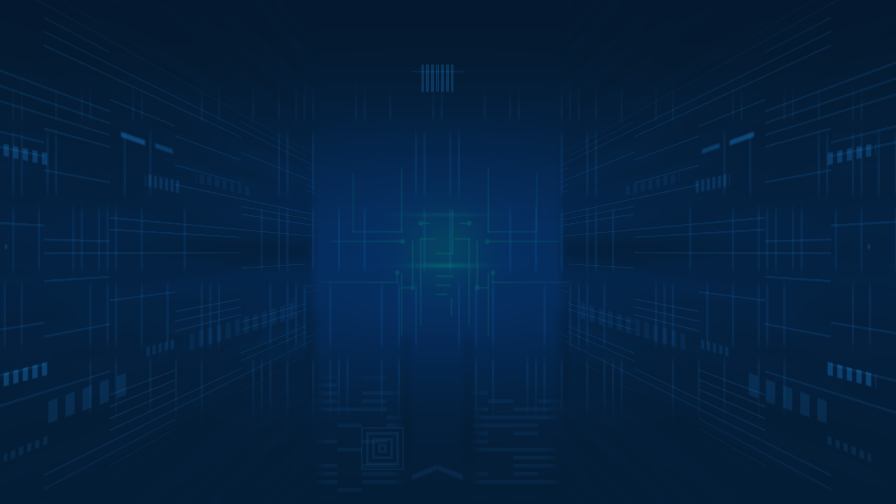
Give the GLSL for this background, as a WebGL 2 fragment shader.

```glsl
#version 300 es
precision highp float;
// A dim blue data hall: a glowing central panel with green circuit traces,
// flanked by mirrored walls whose rows of lights fan out in perspective.
// Built from gaussian glows, soft boxes and hashed cells, in percent of height.
uniform vec2 u_resolution;
out vec4 outColor;

float hash(vec2 p) {
  return fract(sin(dot(p, vec2(127.1, 311.7))) * 43758.5453);
}

float noise(vec2 p) {
  vec2 i = floor(p), f = fract(p);
  f = f * f * (3.0 - 2.0 * f);
  return mix(mix(hash(i), hash(i + vec2(1, 0)), f.x),
             mix(hash(i + vec2(0, 1)), hash(i + vec2(1, 1)), f.x), f.y);
}

// Soft box between two corners
float box(vec2 p, vec2 a, vec2 b, float soft) {
  vec2 d = abs(p - 0.5 * (a + b)) - 0.5 * abs(b - a);
  vec2 m = 1.0 - smoothstep(vec2(-soft), vec2(soft), d);
  return m.x * m.y;
}

// Thin axis-aligned trace
float trace(vec2 p, vec2 a, vec2 b) {
  return box(p, min(a, b) - 0.13, max(a, b) + 0.13, 0.2);
}

float dotMark(vec2 p, vec2 c) {
  return 1.0 - smoothstep(0.3, 0.65, length(p - c));
}

// Row of upright lights on the wall: span in x, height and thickness at mid-span
float lights(vec2 p, vec2 span, float y, float thick, float period) {
  float mid = 0.5 * (span.x + span.y);
  float row = y * (p.x + 10.0) / (mid + 10.0);
  float bar = abs(fract((p.x - span.x) / period) - 0.5) * period;
  bar = 1.0 - smoothstep(0.26 * period - 0.15, 0.26 * period + 0.2, bar);
  return bar * box(vec2(p.x, p.y - row), vec2(span.x, -thick), vec2(span.y, thick), 0.25);
}

// Mirrored circuit traces around the core
float circuit(vec2 p) {
  vec2 c = vec2(abs(p.x), p.y);
  float t = trace(c, vec2(8.6, 3.5), vec2(8.6, 16.0));
  t += trace(c, vec2(8.6, 3.5), vec2(18.2, 3.5));
  t += trace(c, vec2(18.2, 3.5), vec2(18.2, 15.0));
  t += trace(c, vec2(8.6, 1.6), vec2(22.5, 1.6)) + dotMark(c, vec2(8.4, 1.6));
  t += trace(c, vec2(9.5, -4.6), vec2(9.5, -6.5));
  t += trace(c, vec2(9.5, -6.5), vec2(24.5, -6.5)) + dotMark(c, vec2(9.5, -4.6));
  t += trace(c, vec2(8.6, -4.8), vec2(8.6, -17.0));
  t += trace(c, vec2(6.4, 1.6), vec2(6.4, -7.6)) + dotMark(c, vec2(6.4, -7.6));
  t += trace(c, vec2(6.4, -7.6), vec2(8.6, -7.6));
  t += trace(c, vec2(4.8, 2.1), vec2(4.8, -15.0));
  t += trace(c, vec2(2.0, 2.1), vec2(4.8, 2.1));
  t += trace(c, vec2(3.0, 5.2), vec2(4.8, 5.2)) + dotMark(c, vec2(4.8, 5.2));
  t += trace(p, vec2(1.5, -0.8), vec2(1.5, 7.8));
  t += trace(p, vec2(-1.6, -0.8), vec2(1.5, -0.8));
  for (float i = 0.0; i < 3.0; i++)
    t += trace(p, vec2(-1.6, -5.3 - 1.8 * i), vec2(1.5 - 0.6 * i, -5.3 - 1.8 * i));
  t += trace(p, vec2(1.3, -9.8), vec2(1.3, -13.0));
  return min(t, 1.0);
}

void main() {
  vec2 p = (gl_FragCoord.xy - 0.5 * u_resolution) / u_resolution.y * 100.0;
  p.x += 2.1;
  vec2 q = vec2(abs(p.x), p.y);
  float fan = q.y / (q.x + 10.0);
  float wall = smoothstep(23.0, 26.0, q.x);
  float panel = 1.0 - wall;

  // Broad light: wide band, inner halo and flat central panel
  float band = exp(-pow(abs(q.y + 1.0) / 25.0, 2.0));
  float light = 0.26 * band + 0.42 * band * exp(-pow(q.x / 42.0, 2.0));
  light += 0.34 * panel * exp(-pow(abs(q.y + 2.0) / 25.0, 3.0));
  light -= 0.34 * wall * exp(-pow((q.x - 32.0) / 20.0, 2.0) - pow((q.y - 0.5) / 4.0, 2.0));
  light += 0.12 * wall * (noise(vec2(q.x * 0.06, fan * 28.0)) - 0.5);
  light += 0.07 * (noise(vec2(q.x * 0.08, q.y * 0.7)) - 0.5) * band;
  light -= 0.14 * box(q, vec2(5.2, -42), vec2(7.2, -17), 0.7);
  light -= 0.12 * box(q, vec2(23.5, -29), vec2(26, -12), 1.0);
  vec3 col = mix(vec3(0.017, 0.113, 0.212), vec3(0.018, 0.183, 0.385), clamp(light, 0.0, 1.0));
  col *= 1.0 - 0.14 * smoothstep(18.0, 50.0, q.y);

  // Faint hashed lines: fanned rails on the walls, upright wires everywhere
  float rail = fract(fan * 32.0);
  float railOn = step(0.62, hash(vec2(floor(fan * 32.0), floor(q.x / 13.0))));
  float detail = 0.35 * wall * railOn * smoothstep(0.75, 0.9, rail) * (1.0 - smoothstep(0.96, 1.0, rail));
  detail *= 1.0 - smoothstep(0.45, 0.65, abs(fan));
  vec2 wire = vec2(q.x / 1.7, (q.y + 50.0) / 15.0);
  float wireOn = step(0.7, hash(floor(wire))) * smoothstep(0.0, 0.2, fract(wire.y)) * smoothstep(1.0, 0.8, fract(wire.y));
  detail += 0.28 * wireOn * (1.0 - smoothstep(0.06, 0.2, abs(fract(wire.x) - 0.5)))
          * (1.0 - smoothstep(24.0, 36.0, abs(q.y)));

  // Rungs and nested frames on the lower panel
  vec2 rung = vec2(p.x / 5.0, p.y / 1.6);
  detail += 0.22 * step(0.5, hash(floor(rung))) * smoothstep(0.3, 0.15, abs(fract(rung.y) - 0.5))
          * box(q, vec2(8, -48), vec2(23, -25), 2.0);
  vec2 frame = abs(p - vec2(-10.9, -39.0));
  float ring = max(frame.x, frame.y);
  detail += 0.3 * smoothstep(0.3, 0.1, abs(fract(ring / 1.2) - 0.5)) * step(ring, 4.2);
  detail += 0.3 * box(vec2(q.x, q.y + 0.4 * q.x), vec2(0, -43.2), vec2(5, -42.2), 0.3);

  // Rows of lights on the walls and the crown grille
  detail += 0.75 * lights(q, vec2(77, 87), 19.4, 1.2, 1.9);
  detail += 0.5 * lights(q, vec2(51, 58), 13.6, 1.2, 1.1);
  detail += 0.25 * lights(q, vec2(37, 48), 13.4, 0.9, 1.5);
  detail += 0.9 * lights(q, vec2(77, 87), -24.3, 1.3, 1.9);
  detail += 0.4 * lights(q, vec2(61, 78), -29.0, 2.2, 3.4);
  detail += 0.4 * lights(q, vec2(52, 58), -19.0, 0.9, 1.2);
  detail += 0.25 * lights(q, vec2(28, 50), -14.8, 1.6, 1.8);
  detail += 0.35 * lights(q, vec2(77, 86), -39.0, 0.8, 1.6);
  vec2 lamp = vec2(q.x, q.y - 0.36 * (q.x - 60.4));
  detail += 1.1 * box(lamp, vec2(58, 22), vec2(62.8, 23), 0.35);
  detail += 0.8 * box(lamp, vec2(52.5, 22.3), vec2(56, 23.2), 0.35);
  detail += 0.8 * box(q, vec2(85.4, 0.6), vec2(85.8, 1.5), 0.25);
  float slat = smoothstep(0.4, 0.2, abs(fract(p.x + 0.5) - 0.5));
  detail += 0.7 * slat * box(q, vec2(0, 31.8), vec2(3.2, 37.2), 0.25);
  detail += 0.35 * trace(q, vec2(0, 35.8), vec2(5, 35.8));
  col += detail * vec3(0.03, 0.14, 0.22);

  // Green core, its horizontal flare and the traces
  vec2 core = p - vec2(1.5, 0.5);
  float glow = exp(-dot(core, core) / 55.0);
  float flare = exp(-pow(core.x / 7.0, 2.0) - pow((p.y + 2.7) / 0.5, 2.0));
  flare += 0.5 * exp(-pow(core.x / 9.0, 2.0) - pow((p.y - 7.4) / 0.4, 2.0));
  col += glow * vec3(0.0, 0.075, 0.0) + flare * vec3(0.0, 0.1, 0.04);
  float fade = 0.4 + 0.6 * exp(-dot(core, core) / 220.0);
  col = mix(col, vec3(0.02, 0.4, 0.4), 0.55 * fade * circuit(core));
  outColor = vec4(col, 1.0);
}
```
